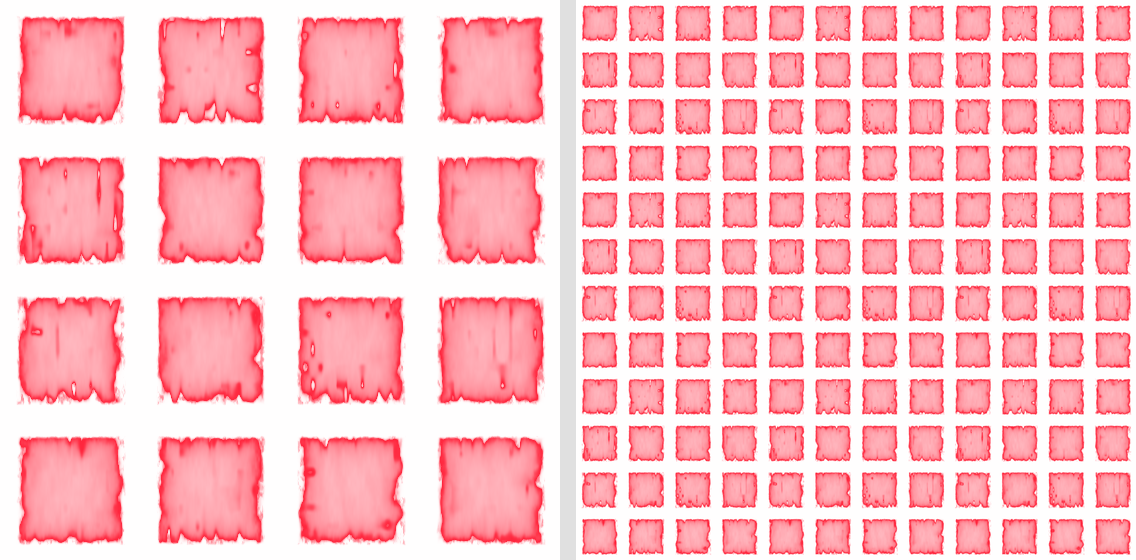
Left, the tile; right, the same tile 3 across and 3 down.
Reproduce this pattern procedurally as a WebGL 1 fragment shader.

```glsl
precision highp float;
// A 4 by 4 grid of ragged red-rimmed pink squares on white.
// Each square is a depth field eroded by vertically stretched noise; depth sets
// the amount of red. White margins between cells keep the tiling seamless.
uniform vec2 u_resolution;

#define REPEATS 4.0
#define BOX_MIN vec2(0.128, 0.115)
#define BOX_MAX vec2(0.888, 0.878)
#define RIM_OUTER 0.009
#define RIM_INNER 0.030
#define GLOW_DEPTH 0.080
#define CORE_TINT 0.35
#define WISP_TINT 0.50
#define PAPER vec3(1.0, 0.995, 0.995)
#define RED vec3(1.0, 0.15, 0.24)

float hash(vec2 p) {
  vec3 q = fract(p.xyx * vec3(0.1031, 0.1030, 0.0973));
  q += dot(q, q.yzx + 33.33);
  return fract((q.x + q.y) * q.z);
}

float noise(vec2 p) {
  vec2 i = floor(p), f = fract(p);
  f = f * f * (3.0 - 2.0 * f);
  return mix(mix(hash(i), hash(i + vec2(1.0, 0.0)), f.x),
             mix(hash(i + vec2(0.0, 1.0)), hash(i + vec2(1.0, 1.0)), f.x), f.y);
}

float fbm(vec2 p) {
  float sum = 0.0, gain = 0.55;
  for (int i = 0; i < 3; i++) {
    sum += gain * noise(p);
    p = p * 2.03 + 17.7;
    gain *= 0.5;
  }
  return sum / 0.9625;
}

// Smooth minimum of the four side distances, rounding the corners.
float nearestSide(vec4 side) {
  vec4 e = exp(-45.0 * side);
  return -log(e.x + e.y + e.z + e.w) / 45.0;
}

// Depth below the torn outline: negative outside, zero on the rim.
float tornDepth(vec2 p, vec2 seed, vec4 side, float odd) {
  float grain = fbm(p * vec2(20.0, 9.0) + seed);
  float teeth = noise(p * vec2(24.0, 5.0) + seed + 71.0);
  float bays = noise(p * vec2(6.0, 9.0) + seed + 133.0);
  vec4 inset = vec4(0.012 + 0.045 * bays * bays,
                    0.012 + 0.065 * bays * bays,
                    0.018 + 0.085 * teeth * teeth * teeth,
                    0.008 + 0.065 * pow(teeth, 5.0));
  float depth = nearestSide(side - inset);
  depth += 0.065 * (grain - 0.48) * exp(-max(depth, 0.0) / 0.12);

  // Blots pull the depth back toward the rim; the strongest open holes.
  float blot = smoothstep(0.70, 1.0, noise(p * vec2(17.0, 8.0) + seed + 211.0));
  float strength = mix(1.07, 0.40, smoothstep(0.03, 0.20, depth)) + 0.45 * odd;
  return depth > 0.0 ? depth * (1.0 - strength * blot) : depth;
}

float redness(vec2 p, vec2 cell) {
  vec2 seed = cell * 47.0 + 5.0;
  float odd = step(0.80, hash(cell + 9.0));
  vec4 side = vec4(p - BOX_MIN, BOX_MAX - p).xzyw;
  float box = min(min(side.x, side.y), min(side.z, side.w));
  float depth = tornDepth(p, seed, side, odd);

  // Pale core, broad glow and a saturated rim.
  float inner = max(depth, 0.0);
  float streak = fbm(p * vec2(24.0, 7.0) + seed + 307.0) - 0.5;
  float rim = inner / RIM_INNER;
  float body = CORE_TINT + 0.42 * exp(-inner / GLOW_DEPTH)
             + 0.23 * exp(-rim * rim) + 0.10 * streak;

  // Faint torn fibres between the rim and the box edge.
  float fibre = fbm(p * vec2(38.0, 19.0) + seed + 401.0);
  float wisp = WISP_TINT * smoothstep(0.48, 0.80, fibre);
  float outer = exp(min(depth, 0.0) / RIM_OUTER);
  float tint = mix(wisp, body, outer);

  float fray = 0.014 * (fibre - 0.5);
  return clamp(tint, 0.0, 1.0) * smoothstep(-0.010, 0.016, box + fray);
}

void main() {
  vec2 grid = gl_FragCoord.xy / u_resolution * REPEATS;
  vec2 cell = mod(floor(grid), REPEATS);
  gl_FragColor = vec4(mix(PAPER, RED, redness(fract(grid), cell)), 1.0);
}
```
